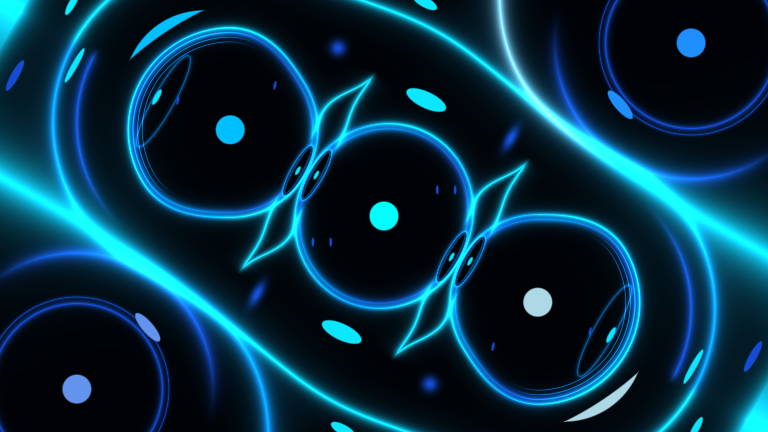
Reproduce this background procedurally as a Shadertoy shader.

```glsl
// Neon lens field: three linked dark bubbles, two outer ones, and flowing cyan bands.

const vec3 CYAN = vec3(0.05, 0.9, 1.0);
const vec3 AZURE = vec3(0.03, 0.55, 0.95);
const vec3 BLUE = vec3(0.08, 0.3, 0.84);
const vec3 TEAL = vec3(0.04, 0.3, 0.42);
const vec3 PALE = vec3(0.62, 0.85, 0.94);
const float SPACING = 0.408;
const vec2 OUTER = vec2(0.424, 0.697);

float glow(float d, float width) { return exp(-abs(d) / width); }

float fill(float d) {
    float px = 1.0 / iResolution.y;
    return smoothstep(px, -px, d);
}

float ellipse(vec2 p, vec2 semi, float angle) {
    float c = cos(angle), s = sin(angle);
    p = vec2(c * p.x + s * p.y, c * p.y - s * p.x);
    float k = length(p / semi);
    return k * (k - 1.0) / max(length(p / (semi * semi)), 0.001);
}

// Bright core with a soft halo
vec3 neon(float d, vec3 tint, float width) {
    return tint * glow(d, width) + TEAL * 0.55 * glow(d, width * 4.0);
}

// Long bands and the capsule-shaped envelope, for one half of the plane
vec3 bands(vec2 q, float side) {
    // Outer band, widening along its length
    float rise = 0.21 * exp(-(q.x + 0.01) / 0.13);
    float d = (q.y - 0.355 - rise) / sqrt(1.0 + rise * rise / 0.0169);
    float width = 0.011 + 0.03 * smoothstep(0.3, 0.85, q.x);
    vec3 tint = mix(side > 0.0 ? PALE : AZURE, CYAN, smoothstep(0.2, 0.45, q.x));
    vec3 light = neon(d, tint, width) * smoothstep(-0.15, -0.05, q.x);

    // Envelope side, with a skewed bulge
    float bulge = 0.05 * exp(-pow((q.x + 0.1) / 0.25, 2.0));
    float e = length(vec2(max(abs(q.x) - 0.44, 0.0), q.y)) - 0.382 - bulge;
    float upper = smoothstep(-0.02, 0.02, q.y);
    light += upper * neon(e, mix(CYAN, AZURE, smoothstep(0.4, 0.7, q.x)), 0.008);
    light += upper * BLUE * glow(e + 0.055, 0.008) * smoothstep(0.5, 0.7, q.x);

    // Far end and the blue shore facing the outer bubble
    light += neon(max(0.965 - q.x, 0.0), CYAN, 0.018) * glow(q.y, 0.18);
    vec2 b = q - OUTER;
    float facing = smoothstep(0.2, 0.85, -b.y / length(b));
    light += BLUE * glow(length(b) - 0.315, 0.012) * facing;

    // Blue sparks beyond the spike tips
    light += BLUE * exp(-dot(q - vec2(-0.283, 0.287), q - vec2(-0.283, 0.287)) / 0.0003);
    vec2 spark = (q - vec2(0.168, 0.3)) / vec2(0.012, 0.03);
    return light + BLUE * exp(-dot(spark, spark));
}

// Rims of the three linked bubbles and the spikes between them
vec3 bubbles(vec2 w) {
    vec3 light = vec3(0.0);
    float nearest = 1.0;
    for (float k = -1.0; k < 1.5; k++) {
        vec2 q = w - vec2(SPACING * k, 0.0);
        float r = max(length(q), 0.001);
        float away = k * q.x / r;
        float rim = k == 0.0 ? 0.203 + 0.014 * q.y * q.y / (r * r)
                             : 0.203 + 0.033 * smoothstep(-0.5, 0.5, away);
        float d = r - rim;
        nearest = min(nearest, d);
        float wave = 0.5 + 0.5 * sin(3.0 * atan(q.y, q.x) + 1.2 + k);
        light += mix(BLUE, AZURE, wave) * glow(d + 0.012, 0.007) * step(d, 0.0) * 0.8;
        // Fine concentric lines on the far side
        float lines = pow(0.5 + 0.5 * cos(d * 580.0), 6.0);
        light += 0.6 * AZURE * lines * fill(abs(d + 0.016) - 0.02) * smoothstep(0.1, 0.7, away);
    }
    light += neon(nearest, mix(AZURE, CYAN, 0.5 + 0.5 * sin(w.x * 14.0 + w.y * 9.0)), 0.0045);

    // Tapered spikes on the two seams
    float v = abs(w.y);
    float x = abs(w.x) - 0.204 - 0.025 * sin(w.y * 16.0) * sign(w.x) * -1.0 * smoothstep(0.08, 0.25, v);
    float taper = 0.032 * smoothstep(0.275, 0.13, v);
    float span = smoothstep(0.05, 0.13, v) * smoothstep(0.285, 0.25, v);
    return light + span * neon(abs(x) - taper, CYAN, 0.005);
}

void mainImage(out vec4 fragColor, in vec2 fragCoord) {
    vec2 p = (fragCoord - 0.5 * iResolution.xy) / iResolution.y;
    // Axes along and across the chain of bubbles
    vec2 w = vec2(dot(p, vec2(0.872, -0.489)), dot(p, vec2(0.489, 0.872)));
    vec3 col = vec3(0.0, 0.008, 0.02) + bubbles(w);

    // Everything else repeats under a half turn
    for (float s = -1.0; s < 1.5; s += 2.0) {
        vec2 q = s * w;
        col += bands(q, s);

        // Outer bubble: double rim
        float r = length(q - OUTER);
        col += BLUE * (glow(r - 0.198, 0.005) + 0.8 * glow(r - 0.213, 0.002));

        // Paired eyes in the seam
        for (float i = -1.0; i < 1.5; i += 2.0) {
            vec2 eye = q - vec2(0.204 + 0.021 * i, 0.006 * i);
            float d = ellipse(eye, vec2(0.016, 0.066), 0.0);
            col = mix(col, vec3(0.0, 0.02, 0.04), fill(d));
            col += AZURE * (glow(d, 0.0025) + 0.5 * glow(d + 0.006, 0.0015));
            col = mix(col, CYAN, fill(ellipse(eye, vec2(0.004, 0.011), 0.0)));
        }

        // Lens outline and crescent by the end bubble
        col += 0.7 * AZURE * glow(ellipse(q - vec2(0.575, 0.018), vec2(0.024, 0.12), 0.0), 0.0025);
        vec2 a = q - vec2(SPACING, 0.0);
        float arc = (atan(a.y, a.x) + 0.47) / 0.37;
        vec3 endTint = s > 0.0 ? vec3(0.68, 0.85, 0.9) : vec3(0.0, 0.75, 1.0);
        col = mix(col, endTint, fill(abs(length(a) - 0.283) - 0.012 * (1.0 - arc * arc)));

        // Floating slivers
        vec3 outerTint = s > 0.0 ? vec3(0.12, 0.56, 1.0) : vec3(0.39, 0.58, 0.93);
        col = mix(col, CYAN, fill(ellipse(q - vec2(-0.046, 0.282), vec2(0.05, 0.019), 0.07)));
        col = mix(col, outerTint, fill(ellipse(q - vec2(0.351, 0.492), vec2(0.042, 0.013), -0.35)));
        float sliver = ellipse(q - vec2(0.795, 0.046), vec2(0.007, 0.045), 0.0);
        sliver = min(sliver, ellipse(q - vec2(0.87, -0.076), vec2(0.008, 0.03), 0.0));
        sliver = min(sliver, ellipse(q - vec2(-0.16, 0.478), vec2(0.032, 0.012), 0.0));
        sliver = min(sliver, ellipse(q - vec2(0.593, 0.017), vec2(0.006, 0.02), 0.0));
        col = mix(col, CYAN, fill(sliver));
        float fleck = ellipse(q - vec2(0.904, 0.134), vec2(0.009, 0.04), 0.0);
        for (float i = 0.0; i < 2.0; i++) {
            fleck = min(fleck, ellipse(q - vec2(0.078 + 0.036 * i, 0.113 + 0.02 * i), vec2(0.003, 0.01), 0.5));
            fleck = min(fleck, ellipse(q - vec2(0.368 + 0.179 * i, 0.14 * i - 0.14), vec2(0.003, 0.01), 0.3));
        }
        col = mix(col, BLUE, fill(fleck));

        // Bright cores
        col = mix(col, endTint, fill(length(a) - 0.0335));
        col = mix(col, outerTint, fill(r - 0.0335));
    }
    col = mix(col, vec3(0.0, 1.0, 1.0), fill(length(w) - 0.0335));
    fragColor = vec4(min(col, 1.0), 1.0);
}
```
